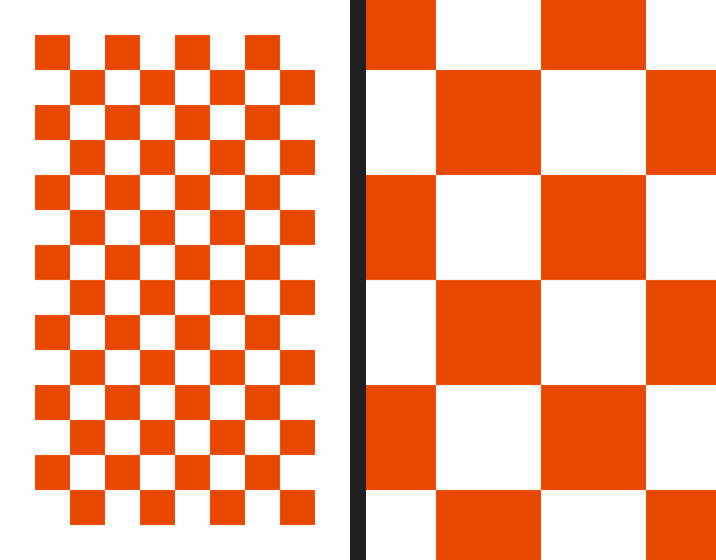
Left, the full canvas; right, a detail of the centre.
Give the GLSL for this pattern, as a Shadertoy shader.

```glsl
// Orange and white checkerboard of 8 by 14 cells with a white margin one cell wide.
// Two soft square waves are multiplied to make the checks, then clipped to the board.

// Alternates +1 and -1 from cell to cell, blending over the given width at each line.
vec2 squareWave(vec2 p, vec2 blend) {
    vec2 line = floor(p + 0.5);
    vec2 side = 2.0 * smoothstep(-blend, blend, p - line) - 1.0;
    return side * (1.0 - 2.0 * mod(line, 2.0));
}

void mainImage(out vec4 fragColor, in vec2 fragCoord) {
    // Cell units: 10 across and 16 down, margins included
    vec2 cells = vec2(10.0, 16.0);
    vec2 p = fragCoord / iResolution.xy * cells;
    vec2 blend = 0.75 * cells / iResolution.xy;

    // Clamping to the outer cell centres keeps the rim from being softened twice
    vec2 wave = squareWave(clamp(p, vec2(1.5), cells - 1.5), blend);
    float check = 0.5 - 0.5 * wave.x * wave.y;

    // Board outline
    vec2 inset = min(p, cells - p) - 1.0;
    vec2 inside = smoothstep(-blend, blend, inset);
    float orange = check * inside.x * inside.y;

    fragColor = vec4(mix(vec3(1.0), vec3(0.91, 0.28, 0.0), orange), 1.0);
}
```
